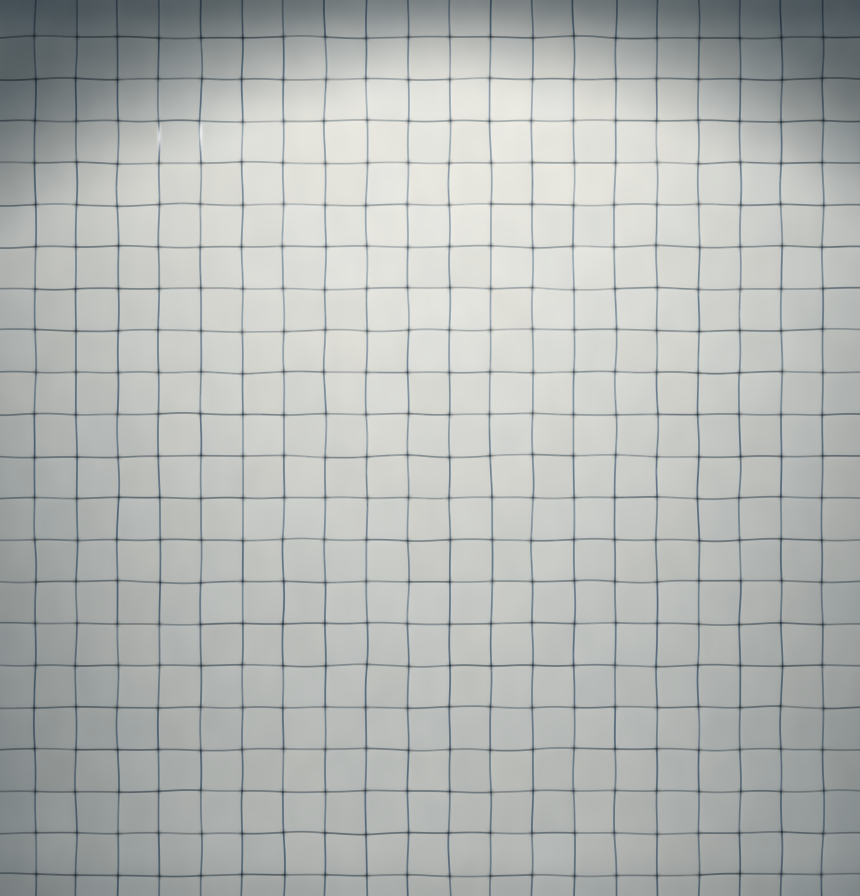
A Shadertoy shader for this texture:

```glsl
// A wall of small square glazed tiles with thin blue-grey joints, lit by a soft
// pool of light from above. Joints are distances to slightly wobbling grid lines;
// one tone value per point, from light, tile and mottling, picks the colour.

const vec2  TILES        = vec2(20.74, 21.39);  // repeats across and down
const vec2  FIRST_JOINT  = vec2(0.843, 0.50);   // first joint, in tiles
const float JOINT_HALF   = 0.021;               // half joint width, in tiles
const float WOBBLE       = 0.07;                // joint waviness, in tiles
const float BEVEL_WIDTH  = 0.055;
const float BEVEL_GAIN   = 0.045;
const float TILE_VARIATION = 0.03;
const float MOTTLING     = 0.025;
const float LIGHT_X      = 0.525;               // centre of the light pool
const vec3  SHADOW_COLOR = vec3(0.28, 0.32, 0.34);
const vec3  GLAZE_COLOR  = vec3(0.90, 0.90, 0.875);
const vec3  JOINT_TINT_V = vec3(0.46, 0.56, 0.66);
const vec3  JOINT_TINT_H = vec3(0.52, 0.57, 0.61);
const vec2  GLINT_START  = vec2(3.0, 17.62);    // first glint, in tiles
const int   GLINT_COUNT  = 2;

float hash(vec2 p) {
    vec3 q = fract(p.xyx * vec3(0.1031, 0.1030, 0.0973));
    q += dot(q, q.yzx + 33.33);
    return fract((q.x + q.y) * q.z);
}

vec2 gradientAt(vec2 corner) {
    float angle = 6.2832 * hash(corner);
    return vec2(cos(angle), sin(angle));
}

float gradientNoise(vec2 p) {
    vec2 i = floor(p), f = p - i;
    vec2 u = f * f * f * (f * (f * 6.0 - 15.0) + 10.0);
    vec2 e = vec2(0.0, 1.0);
    float low  = mix(dot(gradientAt(i), f),
                     dot(gradientAt(i + e.yx), f - e.yx), u.x);
    float high = mix(dot(gradientAt(i + e.xy), f - e.xy),
                     dot(gradientAt(i + e.yy), f - e.yy), u.x);
    return mix(low, high, u.y);
}

// Tone of the lit wall: 0 is deep shadow, 1 is full light
float wallLight(vec2 uv) {
    float x = uv.x - LIGHT_X;
    float side = abs(x) / 0.5;
    float tone = mix(0.69, 1.01, smoothstep(0.0, 0.85, uv.y));
    tone -= 0.30 * pow(side, 2.2);
    tone -= 0.08 * (1.0 - smoothstep(0.0, 0.06, uv.y));

    // Arched upper edge of the pool, softer towards the sides
    float arch = 0.955 - 0.5 * x * x;
    float blur = 0.065 + 0.05 * side;
    float shade = mix(0.40, 0.10, min(side, 1.0));
    shade -= 0.12 * smoothstep(0.95, 1.0, uv.y);
    return mix(tone, shade, smoothstep(arch - blur, arch + blur, uv.y));
}

float jointCover(float d, float pixel) {
    return 1.0 - smoothstep(JOINT_HALF - 0.7 * pixel, JOINT_HALF + 0.7 * pixel, abs(d));
}

void mainImage(out vec4 fragColor, in vec2 fragCoord) {
    vec2 uv = fragCoord / iResolution.xy;
    vec2 grid = uv * TILES - FIRST_JOINT;
    vec2 pixel = TILES / iResolution.xy;

    // Signed distance to the nearest joint on each axis
    vec2 line = floor(grid + 0.5);
    vec2 bend = vec2(gradientNoise(vec2(line.x * 7.37 + 0.4, grid.y * 0.7)),
                     gradientNoise(vec2(grid.x * 0.7, line.y * 5.71 + 90.4)));
    vec2 d = grid - line - WOBBLE * bend;
    vec2 tile = line + step(0.0, d) - 1.0;

    // Light, tile-to-tile variation and faint mottling
    float tone = wallLight(uv);
    tone += TILE_VARIATION * (hash(tile + 40.0) - 0.5);
    tone += MOTTLING * gradientNoise(grid * 1.3 + 17.0);
    tone += 0.5 * MOTTLING * gradientNoise(grid * vec2(3.0, 1.1) + 60.0);

    // Glazed edges: light to the right of and below a joint, dim opposite
    vec2 rim = exp(-abs(d) / BEVEL_WIDTH) * sign(d) * vec2(1.0, -1.0);
    tone += BEVEL_GAIN * (rim.x + rim.y) * (0.4 + 0.6 * hash(tile + 9.0));

    vec3 color = mix(SHADOW_COLOR, GLAZE_COLOR, tone);
    color += vec3(0.008, 0.0, -0.008) * (hash(tile + 71.0) - 0.5);

    // Joints fade under the strongest light; each segment differs a little
    float presence = mix(1.0, 0.72, smoothstep(0.75, 1.0, tone));
    float strengthV = presence * mix(0.65, 1.0, hash(vec2(line.x, tile.y) + 120.0));
    float strengthH = presence * mix(0.55, 0.95, hash(vec2(tile.x, line.y) + 210.0));
    float coverV = jointCover(d.x, pixel.x);
    float coverH = jointCover(d.y, pixel.y);
    color *= mix(vec3(1.0), JOINT_TINT_H, coverH * strengthH);
    color *= mix(vec3(1.0), JOINT_TINT_V, coverV * strengthV);

    // Darker dirt where joints cross
    color *= 1.0 - 0.22 * exp(-dot(d, d) / 0.004);

    // Small upright glints on neighbouring joints
    for (int i = 0; i < GLINT_COUNT; i++) {
        vec2 offset = grid - GLINT_START - vec2(float(i), 0.08 * float(i));
        offset /= vec2(0.045, 0.28);
        color = mix(color, vec3(0.95), 0.85 * exp(-dot(offset, offset)));
    }

    fragColor = vec4(clamp(color, 0.0, 1.0), 1.0);
}
```
